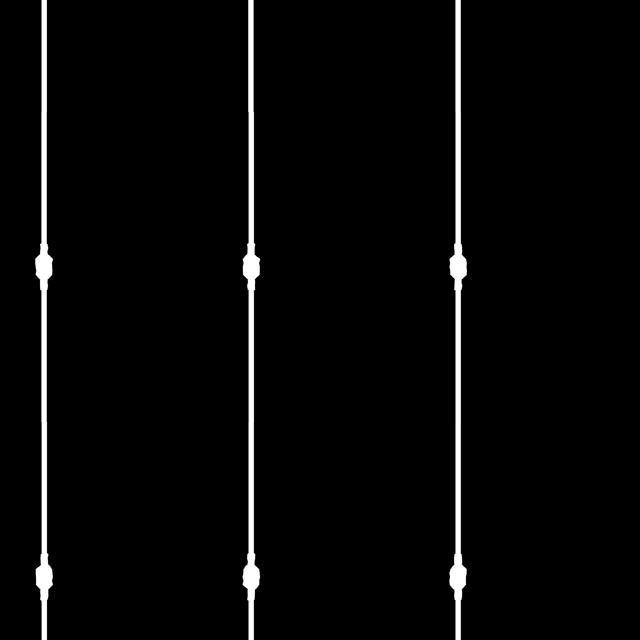
Reproduce this pattern procedurally as a three.js fragment shader.

```glsl
varying vec2 vUv;

const vec2 PERIOD = vec2(0.3233, 0.4844);
const vec2 FIRST_KNOT = vec2(0.069, 0.0985);
const vec3 BACKGROUND = vec3(0.0);
const vec3 STRAND = vec3(1.0);
const float SOFTNESS = 0.0012;

float hash(vec2 p) {
  p = fract(p * vec2(0.1031, 0.1137));
  p += dot(p, p.yx + 33.33);
  return fract((p.x + p.y) * p.x * 97.0);
}

float noise(float t, float seed) {
  float i = floor(t);
  float f = fract(t);
  return mix(hash(vec2(i, seed)), hash(vec2(i + 1.0, seed)), f * f * (3.0 - 2.0 * f));
}

float box(vec2 p, vec2 halfSize) {
  vec2 d = abs(p) - halfSize;
  return length(max(d, 0.0)) + min(max(d.x, d.y), 0.0);
}

// Box with its four corners cut at a slant
float chamferBox(vec2 p, vec2 halfSize, float cut) {
  vec2 q = abs(p);
  float slant = (q.x + q.y - halfSize.x - halfSize.y + cut) * 0.7071;
  return max(box(p, halfSize), slant);
}

// Thin strand, narrow collar and wide knot body
float knottedStrand(vec2 p, float seed) {
  float side = p.x < 0.0 ? 1.0 : 2.0;
  float wobble = (noise(p.y * 170.0 + 40.0, seed + side) - 0.5) * 0.0018;
  float strand = abs(p.x) - 0.0042;
  float collar = chamferBox(p, vec2(0.0058, 0.0373), 0.002) + wobble * 0.7;
  float body = chamferBox(p, vec2(0.0130, 0.0208), 0.0085) + wobble;
  return min(strand, min(collar, body));
}

void main() {
  vec2 grid = (vUv - FIRST_KNOT) / PERIOD + 0.5;
  vec2 cell = floor(grid);
  vec2 p = (fract(grid) - 0.5) * PERIOD;

  // Slight sideways shift of each repeat
  float seed = 7.0 + 13.0 * cell.x + 31.0 * cell.y;
  p.x += (hash(cell + vec2(11.0, 23.0)) - 0.5) * 0.001;

  float d = knottedStrand(p, seed);
  float coverage = 1.0 - smoothstep(-SOFTNESS, SOFTNESS, d);
  gl_FragColor = vec4(mix(BACKGROUND, STRAND, coverage), 1.0);
}
```
